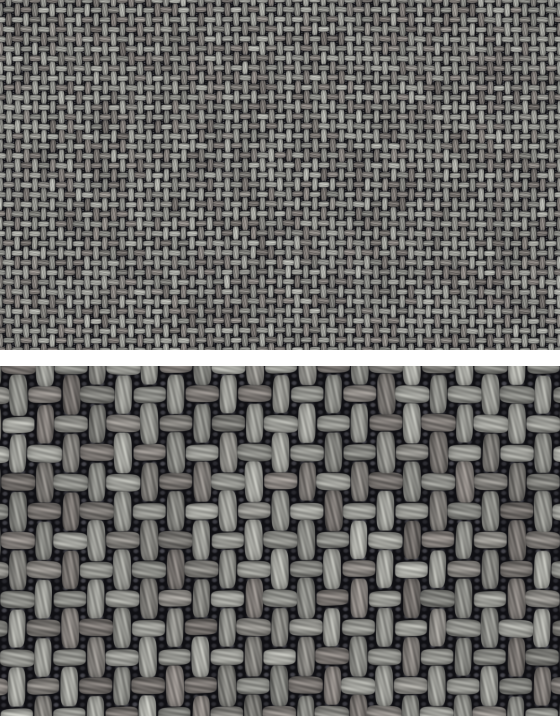
Top, the full canvas; bottom, a detail of the centre.
This texture is drawn by a WebGL 1 fragment shader. Its source:

```glsl
precision highp float;
uniform vec2 u_resolution;

float hash(vec2 p) {
  return fract(sin(dot(p, vec2(127.1, 311.7))) * 43758.5);
}

// Slow light and dark runs along each yarn
float yarnTone(float yarn, float along) {
  float phase = 6.283 * hash(vec2(yarn, 7.3));
  return 0.6 * sin(along * 0.37 + phase) + 0.4 * sin(along * 0.83 + phase * 3.0);
}

// Dark backing threads, beaded and seen through the gaps
vec3 backing(vec2 q) {
  vec2 grid = q * vec2(3.0, 4.0);
  float shine = smoothstep(0.45, 0.1, length(fract(grid) - 0.5)) * (0.4 + 0.6 * hash(floor(grid)));
  return mix(vec3(0.06, 0.06, 0.075), vec3(0.28, 0.28, 0.31), shine);
}

vec3 weave(vec2 q, float blur) {
  vec3 color = backing(q);
  for (int j = 0; j < 2; j++) {
    for (int i = 0; i < 2; i++) {
      vec2 cell = floor(q) + vec2(float(i), float(j));
      vec2 d = q - cell;
      float seed = hash(cell);
      float seed2 = hash(cell + 41.7);
      bool weft = mod(cell.x + cell.y, 2.0) < 0.5;

      // Local axes: x runs along the yarn, y across it
      vec2 local = weft ? d : d.yx;
      vec2 halfSize = weft ? vec2(0.64, 0.29) : vec2(0.68, 0.335);
      halfSize *= 0.95 + 0.1 * seed2;
      local.y += 0.05 * (seed - 0.5) + 0.08 * (seed2 - 0.5) * local.x;

      // Rounded float with soft edges
      vec2 r = local / halfSize;
      vec2 r2 = r * r;
      vec2 r4 = r2 * r2;
      float inside = (1.0 - pow(r4.x + r4.y, 0.25)) * halfSize.y;
      float cover = smoothstep(-blur, blur, inside);

      // Twisted fibres, yarn tone and rounded shading
      float twist = local.y * 22.0 + local.x * (weft ? 2.0 : 4.0) + seed * 6.283;
      float fibre = 0.6 * sin(twist) + 0.4 * sin(twist * 1.7 + local.x * 4.0 + seed2 * 9.0);
      float tone = weft ? yarnTone(cell.y, cell.x) : yarnTone(cell.x + 90.0, cell.y);
      float light = 0.53 + 0.06 * tone + 0.18 * (seed - 0.5) + 0.1 * fibre;
      light *= 1.1 - 0.38 * r2.y - 0.25 * r4.x;
      vec3 tint = mix(vec3(1.03, 0.99, 0.96), vec3(0.995, 1.0, 0.965), smoothstep(0.1, 0.5, seed));
      color = mix(color, max(light, 0.08) * tint, cover);
    }
  }
  return color;
}

void main() {
  float blur = 64.0 / u_resolution.x * 0.4;
  vec3 color = vec3(0.0);

  // Four samples per pixel
  for (int j = 0; j < 2; j++) {
    for (int i = 0; i < 2; i++) {
      vec2 offset = vec2(float(i), float(j)) * 0.5 - 0.25;
      vec2 uv = (gl_FragCoord.xy + offset) / u_resolution;
      vec2 q = uv * vec2(64.0, 36.0);
      // Slight unevenness of the cloth
      q += 0.04 * vec2(sin(uv.y * 7.0), sin(uv.x * 9.0));
      color += 0.25 * weave(q, blur);
    }
  }
  gl_FragColor = vec4(color, 1.0);
}
```
